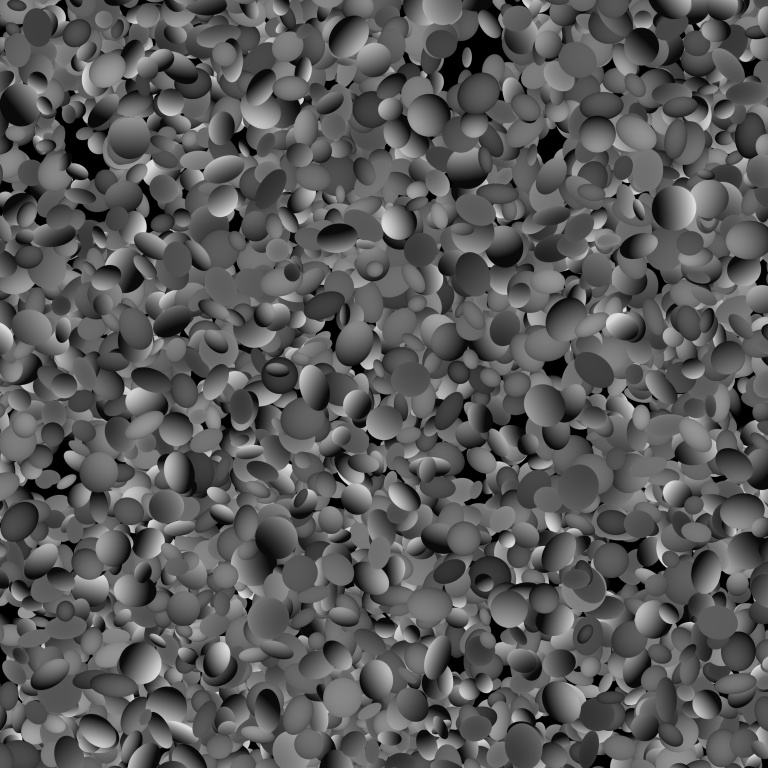
A Shadertoy shader for this texture:

```glsl
// Dense heap of overlapping grey ellipses, each softly shaded, over black gaps.

const int   LAYERS       = 18;      // painted from back to front
const float CELLS        = 16.0;    // grid cells per canvas height
const float MIN_RADIUS   = 0.0115;  // long half axis, canvas units
const float MAX_RADIUS   = 0.0310;  // must stay below half a cell
const float MIN_ASPECT   = 0.45;
const float GAP_SCALE    = 11.0;    // frequency of the sparse patches
const float SPARSE_KEEP  = 0.42;    // share of ellipses kept in sparse patches
const float BACK_TONE    = 0.43;
const float FRONT_TONE   = 0.345;
const float TONE_SPREAD  = 0.19;
const float SLOPE        = 0.52;    // strongest shading across an ellipse
const float BULGE        = 0.24;    // strongest brightening of the centre
const float DARKEST      = 0.04;
const float BRIGHTEST    = 0.86;
const float TAU          = 6.28318;

// Integer hash: three values in 0..1 from a cell and a seed
vec3 hash3(ivec2 cell, int seed) {
    uvec3 v = uvec3(ivec3(cell, seed)) * 1664525u + 1013904223u;
    v.x += v.y * v.z;
    v.y += v.z * v.x;
    v.z += v.x * v.y;
    v ^= v >> 16u;
    v.x += v.y * v.z;
    v.y += v.z * v.x;
    v.z += v.x * v.y;
    return vec3(v >> 8u) / 16777216.0;
}

float valueNoise(vec2 p) {
    ivec2 i = ivec2(floor(p));
    vec2 f = fract(p);
    f = f * f * (3.0 - 2.0 * f);
    float low  = mix(hash3(i, 900).x, hash3(i + ivec2(1, 0), 900).x, f.x);
    float high = mix(hash3(i + ivec2(0, 1), 900).x, hash3(i + ivec2(1, 1), 900).x, f.x);
    return mix(low, high, f.y);
}

// Approximate distance to an ellipse; q is the point scaled to the unit disc
float ellipseDistance(vec2 q, vec2 axes) {
    float len = length(q);
    return (len - 1.0) * len / max(length(q / axes), 0.0001);
}

// Grey of an ellipse: own tone, a linear slope and a domed or hollow centre
float shade(vec2 q, float depth, vec3 light, vec3 tone) {
    float angle = TAU * light.x;
    float across = dot(q, vec2(cos(angle), sin(angle)));
    float dome = sqrt(max(1.0 - dot(q, q), 0.0)) - 0.67;
    float grey = mix(BACK_TONE, FRONT_TONE, depth);
    grey += TONE_SPREAD * (tone.x + tone.y - 1.0);
    grey += SLOPE * light.y * light.y * across;
    grey += BULGE * (1.4 * light.z - 0.4) * dome;
    return clamp(grey, DARKEST, BRIGHTEST);
}

void mainImage(out vec4 fragColor, in vec2 fragCoord) {
    vec2 uv = fragCoord / iResolution.y;
    float edge = 0.7 / iResolution.y;
    float grey = 0.0;

    for (int layer = 0; layer < LAYERS; layer++) {
        float depth = float(layer) / float(LAYERS - 1);
        int seed = layer * 8;
        vec2 shift = hash3(ivec2(layer, 77), 500).xy;
        vec2 p = uv * CELLS + shift;
        ivec2 base = ivec2(floor(p - 0.5));

        // The four cells whose ellipses can reach this point
        for (int k = 0; k < 4; k++) {
            ivec2 cell = base + ivec2(k & 1, k >> 1);
            vec3 place = hash3(cell, seed);
            vec2 center = vec2(cell) + place.xy;
            vec2 offset = (p - center) / CELLS;
            if (dot(offset, offset) > 1.2 * MAX_RADIUS * MAX_RADIUS) continue;

            // Thin out the heap in patches
            float density = valueNoise((center - shift) / CELLS * GAP_SCALE);
            if (place.z > mix(SPARSE_KEEP, 1.0, smoothstep(0.15, 0.6, density))) continue;

            // Size grows towards the front
            vec3 form = hash3(cell, seed + 1);
            float radius = mix(MIN_RADIUS, MAX_RADIUS, form.x * mix(0.6, 1.0, depth));
            vec2 axes = radius * vec2(1.0, mix(MIN_ASPECT, 1.0, form.y));
            float c = cos(TAU * form.z), s = sin(TAU * form.z);
            vec2 q = vec2(c * offset.x + s * offset.y, c * offset.y - s * offset.x) / axes;

            float cover = 1.0 - smoothstep(-edge, edge, ellipseDistance(q, axes));
            float tint = shade(q, depth, hash3(cell, seed + 2), hash3(cell, seed + 3));
            grey = mix(grey, tint, cover);
        }
    }
    fragColor = vec4(vec3(grey), 1.0);
}
```
